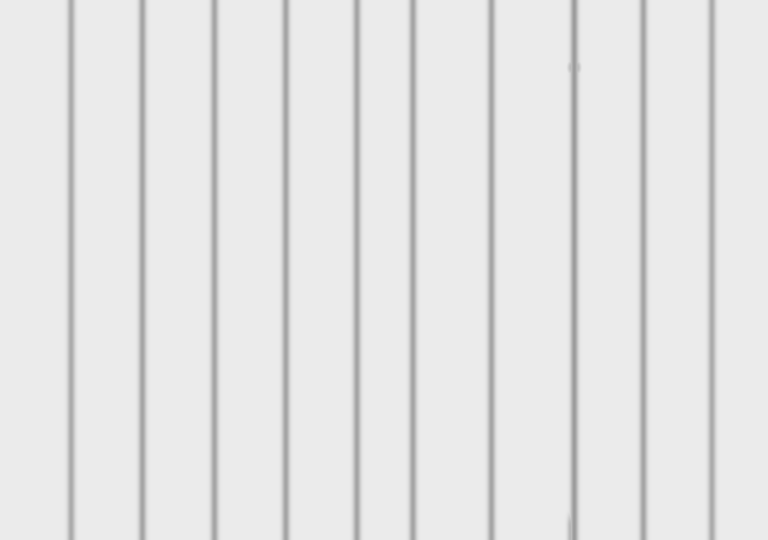
A WebGL 2 fragment shader for this pattern:

```glsl
#version 300 es
precision highp float;
// Ten soft grey vertical lines on a pale ground, one row tall.
// Each line is a Gaussian profile on a regular pitch, nudged sideways;
// the eighth is the darkest and carries a small knot and a smear at its foot.

uniform vec2 u_resolution;
out vec4 outColor;

const int LINE_COUNT = 10;

// Sideways shift of each line from the even pitch, in canvas widths
const float SHIFT[LINE_COUNT] = float[](
    0.0, 0.0, 0.0012, 0.0014, 0.0012, -0.0185, -0.0090, 0.0062, 0.0035, 0.0);

float lineX(int i) {
    return 0.0927 * float(i + 1) + SHIFT[i];
}

float gaussian(float d, float sigma) {
    return exp(-0.5 * d * d / (sigma * sigma));
}

void main() {
    // Canvas units: height is 1, origin at the lower left
    vec2 p = gl_FragCoord.xy / u_resolution.y;
    float width = u_resolution.x / u_resolution.y;

    // Lines, slightly fainter at both ends of the row
    float shade = 0.0;
    for (int i = 0; i < LINE_COUNT; i++) {
        float edge = float(i == 0 || i == LINE_COUNT - 1);
        float depth = 0.280 - 0.025 * edge + 0.035 * float(i == 7);
        float d = p.x - lineX(i) * width;
        shade = max(shade, depth * gaussian(d, 0.0049));
    }

    // Knot near the top of the eighth line
    float darkX = lineX(7) * width;
    float knotDist = length((p - vec2(darkX, 0.875)) * vec2(1.0, 0.75));
    float knot = 0.19 * (1.0 - smoothstep(0.006, 0.016, knotDist));
    shade = max(shade, knot);

    // Smear along the left of its foot
    float smear = 0.20 * gaussian(p.x - darkX + 0.0075, 0.0040);
    smear *= 1.0 - smoothstep(0.025, 0.065, p.y);
    shade = max(shade, smear);

    outColor = vec4(vec3(0.922 - shade), 1.0);
}
```
